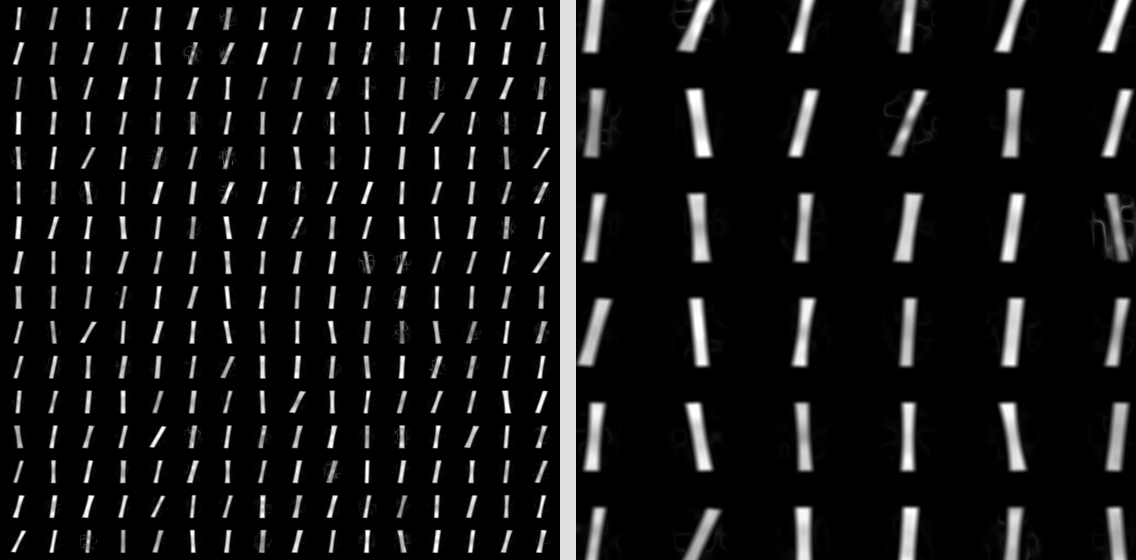
Left: the whole. Right: its middle third, enlarged.
Write a WebGL 2 fragment shader that draws this pattern.

```glsl
#version 300 es
precision highp float;

uniform vec2 u_resolution;
out vec4 fragColor;

float hash(vec2 p) {
    vec3 q = fract(p.xyx * 0.1031);
    q += dot(q, q.yzx + 33.33);
    return fract((q.x + q.y) * q.z);
}

float valueNoise(vec2 p) {
    vec2 i = floor(p);
    vec2 f = fract(p);
    f = f * f * (3.0 - 2.0 * f);
    float low = mix(hash(i), hash(i + vec2(1.0, 0.0)), f.x);
    float high = mix(hash(i + vec2(0.0, 1.0)), hash(i + vec2(1.0, 1.0)), f.x);
    return mix(low, high, f.y);
}

// Soft slanted bar, flared towards its ends
float stroke(vec2 p, float slope, float halfWidth, float flare) {
    float side = abs(p.x - slope * p.y) / sqrt(1.0 + slope * slope);
    float along = abs(p.y + 0.25 * slope * p.x);
    float width = halfWidth + flare * p.y * p.y;
    float body = 1.0 - smoothstep(width - 0.04, width + 0.04, side);
    return body * (1.0 - smoothstep(0.295, 0.355, along));
}

// Faint curved wisps inside an oval around the bar
float wisps(vec2 p, vec2 cell) {
    float radius = length(p * vec2(1.1, 1.0));
    float oval = 1.0 - smoothstep(0.2, 0.36, radius);
    float n = valueNoise(p * vec2(11.0, 8.0) + cell * 17.0 + 40.0);
    float ridge = 1.0 - abs(2.0 * n - 1.0);
    return oval * pow(ridge, 4.0) * valueNoise(p * 7.0 + cell * 9.0 + 90.0);
}

void main() {
    // 16 by 16 tiles with a thin outer margin
    vec2 uv = gl_FragCoord.xy / u_resolution;
    vec2 grid = (uv * 482.0 - 1.0) / 30.0;
    vec2 cell = floor(grid);
    vec2 p = fract(grid) - 0.5;

    // Random traits of each tile
    float lean = hash(cell + 3.7);
    float slope = mix(-0.06, 0.36, lean);
    slope += 0.25 * smoothstep(0.88, 1.0, lean) - 0.12 * (1.0 - smoothstep(0.0, 0.15, lean));
    slope += 0.1 * step(14.5, cell.x);
    float halfWidth = mix(0.046, 0.068, hash(cell + 21.3));
    float flare = mix(0.0, 0.2, hash(cell + 57.1));
    float strength = mix(0.68, 1.02, sqrt(hash(cell + 81.9)));
    float wear = pow(hash(cell + 112.4), 7.0);

    // Uneven brightness along the bar, dimmer in worn tiles
    float fade = 1.0 - 0.25 * hash(cell + 140.2) * (1.0 - smoothstep(0.0, 0.25, abs(p.y)));
    float patches = 1.0 - (0.15 + 0.45 * wear) * valueNoise(p * 9.0 + cell * 13.0 + 20.0);
    float bar = stroke(p, slope, halfWidth, flare) * strength * fade * patches;

    float ghost = wisps(p, cell) * (0.07 + 0.4 * wear);
    float light = clamp(max(bar * 1.08, ghost), 0.0, 1.0);
    fragColor = vec4(vec3(light), 1.0);
}
```
